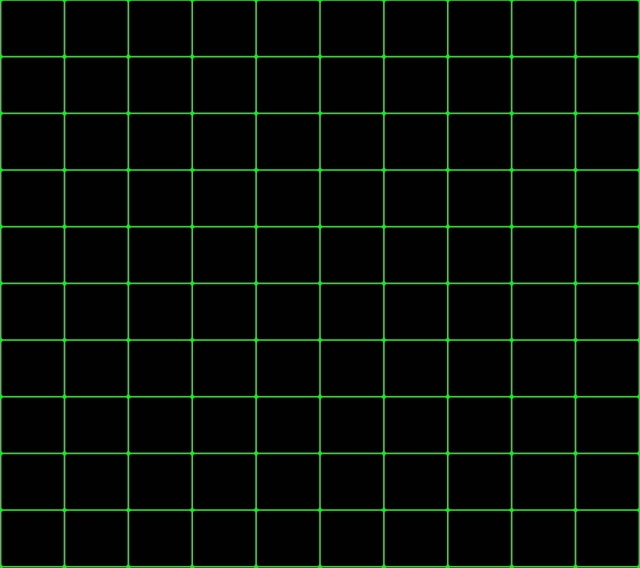
Give the GLSL for this pattern, as a Shadertoy shader.

```glsl
const vec2 CELLS = vec2(10.0);

// Lengths are fractions of the canvas height
const float LINE_WIDTH = 0.00265;
const float GLOW_RADIUS = 0.0028;
const float NODE_RADIUS = 0.0050;
const vec2 INSET_LOW = vec2(0.0011, 0.0022);
const vec2 INSET_HIGH = vec2(0.0011, 0.0);

const vec3 BACKGROUND = vec3(0.0, 0.005, 0.0);
const vec3 GLOW = vec3(0.01, 0.19, 0.01);
const vec3 VERTICAL_LINE = vec3(0.47, 0.67, 0.47);
const vec3 HORIZONTAL_LINE = vec3(0.37, 0.72, 0.37);
const vec3 NODE = vec3(0.13, 0.89, 0.16);

// Signed offset from the nearest grid line on each axis
vec2 gridOffset(vec2 p, vec2 low, vec2 high, vec2 cells) {
    vec2 pitch = (high - low) / cells;
    return (fract((p - low) / pitch + 0.5) - 0.5) * pitch;
}

// Share of a pixel that lies inside a signed distance
float coverage(float dist, float pixel) {
    return clamp(0.5 - dist / pixel, 0.0, 1.0);
}

float glow(float dist, float radius) {
    return exp(-dist * dist / (radius * radius));
}

vec3 drawLine(vec3 base, vec3 color, float dist, float width, float pixel) {
    return mix(base, color, coverage(dist - 0.5 * width, pixel));
}

float diamond(vec2 p, float radius) {
    return (p.x + p.y - radius) * 0.7071;
}

void mainImage(out vec4 fragColor, in vec2 fragCoord) {
    float pixel = 1.0 / iResolution.y;
    vec2 p = fragCoord * pixel;
    vec2 canvas = iResolution.xy * pixel;
    vec2 dist = abs(gridOffset(p, INSET_LOW, canvas - INSET_HIGH, CELLS));

    // Soft green fringe
    float fringe = max(glow(dist.x, GLOW_RADIUS), glow(dist.y, GLOW_RADIUS));
    vec3 color = mix(BACKGROUND, GLOW, fringe);

    // Grid lines
    color = drawLine(color, VERTICAL_LINE, dist.x, LINE_WIDTH, pixel);
    color = drawLine(color, HORIZONTAL_LINE, dist.y, LINE_WIDTH, pixel);

    // Bright nodes at the crossings
    color = mix(color, NODE, coverage(diamond(dist, NODE_RADIUS), pixel));

    fragColor = vec4(color, 1.0);
}
```
